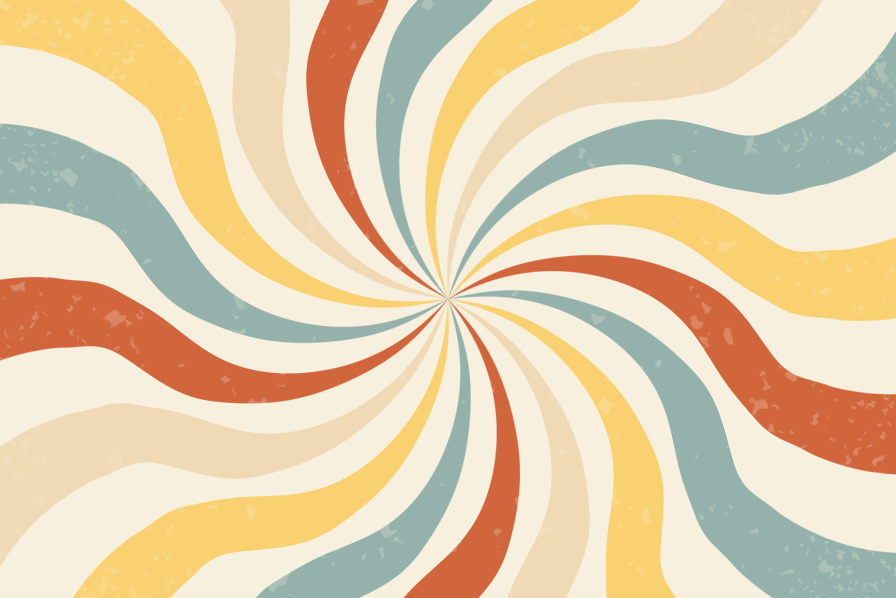
Give the GLSL for this background, as a Shadertoy shader.

```glsl
// A retro sunburst: eighteen wavy rays in four colours swirl out of the centre
// over cream. Each ray is a band in polar angle whose middle and width follow
// the radius; cellular flecks wear the paint, most of all near the corners.

vec3 hash3(vec2 cell) {
    vec3 q = vec3(dot(cell, vec2(127.1, 311.7)),
                  dot(cell, vec2(269.5, 183.3)),
                  dot(cell, vec2(419.2, 371.9)));
    return fract(sin(q) * 43758.5);
}

// Middle of a ray at a radius, in degrees
float rayBend(float r) {
    float reach = min(r, 0.27 + 0.6 * r);
    float ripple = 1.7 * cos(14.5 * (r - 0.18)) * (1.0 - smoothstep(0.55, 0.65, r));
    return 5.0 + 23.0 * cos(4.69 * reach) - ripple;
}

// Half the angular width of a ray, in degrees
float rayHalfWidth(float r) {
    float bulge = (r - 0.47) / 0.07;
    return mix(3.5, 5.1, smoothstep(0.15, 0.4, r)) + 2.4 * exp(-bulge * bulge);
}

// Beige, yellow, teal and red repeat, with a short run of two at the seam
vec3 rayColor(float ray) {
    float n = 1.0 + mod(ray - 1.0, 18.0);
    float pick = n < 2.5 ? n : mod(n + 1.0, 4.0);
    if (pick < 0.5) return vec3(0.94, 0.85, 0.71);
    if (pick < 1.5) return vec3(0.98, 0.82, 0.44);
    if (pick < 2.5) return vec3(0.58, 0.70, 0.67);
    return vec3(0.82, 0.40, 0.24);
}

// Scattered ragged flecks: one turned, stretched spot in some of the cells
float flecks(vec2 p, float density, float blur) {
    p += 0.16 * sin(p.yx * 5.3 + 2.0 * sin(p * 3.1));
    vec2 base = floor(p);
    float cover = 0.0;
    for (int j = -1; j <= 1; j++)
    for (int i = -1; i <= 1; i++) {
        vec2 cell = base + vec2(i, j);
        vec3 rnd = hash3(cell);
        vec2 d = p - cell - rnd.xy;
        float turn = 6.283 * rnd.z;
        d = mat2(cos(turn), -sin(turn), sin(turn), cos(turn)) * d;
        d.x *= 0.4 + 0.6 * rnd.x;
        float chance = hash3(cell + 57.0).x;
        float radius = 0.12 + 0.26 * rnd.y * rnd.y;
        float spot = 1.0 - smoothstep(radius - blur, radius + blur, length(d));
        cover = max(cover, spot * step(chance, density));
    }
    return cover;
}

void mainImage(out vec4 fragColor, in vec2 fragCoord) {
    float px = 1.0 / iResolution.y;
    vec2 p = (fragCoord - 0.5 * iResolution.xy) * px;
    float r = length(p);

    // Nearest ray and the distance inside its edge
    float angle = degrees(atan(p.y, p.x + 1e-6)) - rayBend(r);
    float ray = floor(angle / 20.0 + 0.5);
    float inside = rayHalfWidth(r) - abs(angle - 20.0 * ray);
    float edge = radians(inside) * r * 0.8;

    vec3 cream = vec3(0.97, 0.94, 0.87);
    vec3 color = mix(cream, rayColor(ray), smoothstep(-0.7 * px, 0.7 * px, edge));

    // Worn paint: sparse flecks everywhere, patches of grain far out
    float patches = 0.5 + 0.25 * (sin(p.x * 11.0 + 2.0 * sin(p.y * 7.0)) + sin(p.y * 13.0 - p.x * 5.0));
    float far = smoothstep(0.5, 0.88, r);
    float wear = flecks(p * 34.0, 0.07 + 0.1 * far, 34.0 * px);
    wear = max(wear, flecks(p * 75.0 + 9.0, 0.03 + far * (0.15 + 0.55 * patches), 60.0 * px));
    color = mix(color, cream, 0.23 * wear);

    fragColor = vec4(color, 1.0);
}
```
